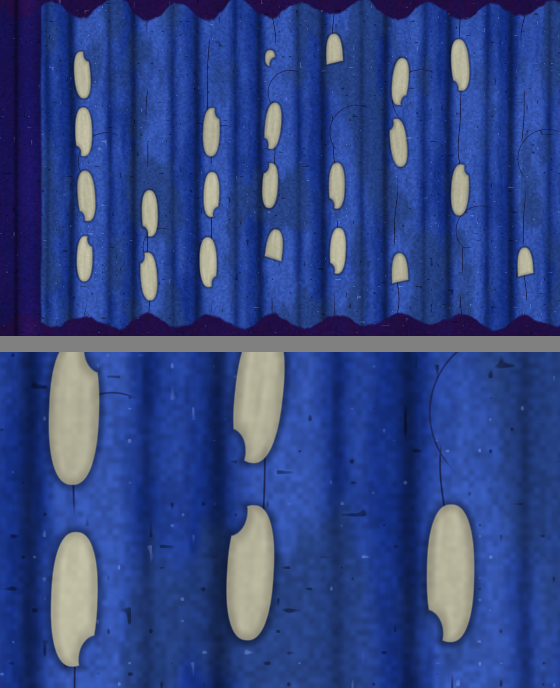
Top, the full canvas; bottom, a detail of the centre.
This texture is drawn by a Shadertoy shader. Its source:

```glsl
// Pale rice grains lying in the grooves of a blue corrugated tray with purple borders.
// A periodic ridge profile shades the tray, value noise weathers it, and a loop over
// grooves and rows places chipped or broken super-ellipse grains.

const vec3 DEEP_BLUE = vec3(0.08, 0.185, 0.51);
const vec3 LIT_BLUE = vec3(0.195, 0.32, 0.67);
const vec3 DULL_BLUE = vec3(0.14, 0.24, 0.47);
const vec3 PURPLE = vec3(0.08, 0.065, 0.30);
const vec3 PLUM = vec3(0.14, 0.05, 0.25);
const vec3 GRAIN = vec3(0.70, 0.69, 0.60);
const vec3 HAIR = vec3(0.09, 0.08, 0.22);
const float GROOVE_START = 0.25;
const float GROOVE_STEP = 0.187;
const float LEFT_BORDER = 0.122;
const int GROOVES = 8;
const int ROWS = 4;
const float ROW_START = 0.215;
const float ROW_STEP = 0.19;
const float GRAIN_SHARE = 0.76;
const vec2 GRAIN_HALF = vec2(0.0255, 0.074);
const float TAU = 6.28318;

float hash(vec2 p) {
    vec3 q = fract(vec3(p.xyx) * 0.1031);
    q += dot(q, q.yzx + 33.33);
    return fract((q.x + q.y) * q.z);
}

float noise(vec2 p) {
    vec2 i = floor(p), f = fract(p);
    f = f * f * (3.0 - 2.0 * f);
    return mix(mix(hash(i), hash(i + vec2(1, 0)), f.x),
               mix(hash(i + vec2(0, 1)), hash(i + vec2(1, 1)), f.x), f.y);
}

float fbm(vec2 p) {
    float sum = 0.0, amp = 0.5;
    for (int i = 0; i < 4; i++) {
        sum += amp * noise(p);
        p = p * 2.03 + 17.1;
        amp *= 0.5;
    }
    return sum / 0.9375;
}

float bump(float x, float center, float width) {
    float d = (x - center) / width;
    return exp(-d * d);
}

// Signed distance to a grain with one chipped corner, or a broken piece
float grainDistance(vec2 q, vec2 id) {
    float kind = hash(id + 31.7);
    float side = hash(id + 8.3) < 0.5 ? -1.0 : 1.0;
    float flip = hash(id + 12.9) < 0.6 ? -1.0 : 1.0;
    vec2 h = GRAIN_HALF * mix(0.9, 1.04, hash(id + 5.1));
    if (kind > 0.96) h *= vec2(0.62, 0.34);
    vec2 a = abs(q) / h + 1e-4;
    float k = pow(pow(a.x, 2.4) + pow(a.y, 2.4), 1.0 / 2.4);
    float d = (k - 1.0) / length(pow(a / k, vec2(1.4)) / h);
    vec2 corner = h * vec2(side * 1.05, flip * 0.88);
    d = max(d, 0.018 - length((q - corner) * vec2(1.0, 0.75)));
    if (kind < 0.2) d = max(d, dot(q, normalize(vec2(side * 0.2, flip))) - 0.014);
    return d;
}

// Blue corrugated surface with worn paint and purple borders
vec3 tray(vec2 uv, float px) {
    float bend = 0.008 * (noise(vec2(uv.x * 5.0, uv.y * 2.0)) - 0.5);
    float cell = (uv.x + bend - GROOVE_START) / GROOVE_STEP;
    float phase = fract(cell + 0.3) - 0.3;
    float cloud = fbm(uv * vec2(9.0, 4.5));
    float streak = fbm(uv * vec2(65.0, 14.0) + 40.0);
    float lit = smoothstep(-0.18, -0.02, phase) * (1.0 - smoothstep(0.26, 0.44, phase));
    lit += 0.55 * bump(phase, 0.55, 0.09) + 0.9 * (cloud - 0.5) + 0.7 * (streak - 0.5);
    vec3 col = mix(DEEP_BLUE, LIT_BLUE, clamp(lit, 0.0, 1.1));
    float worn = smoothstep(0.5, 0.68, fbm(uv * vec2(12.0, 5.0) + 70.0) + 0.12 * bump(phase, 0.43, 0.12));
    col = mix(col, DULL_BLUE, 0.75 * worn);
    float crease = bump(phase, -0.2, 0.055) + 0.5 * bump(phase, 0.42, 0.035);
    col *= 1.0 - 0.38 * crease;

    // Painted borders scallop with the ridges
    float wave = cos(TAU * phase), rag = fbm(uv * vec2(16.0, 7.0) + 9.0) - 0.5;
    float top = 1.0 - uv.y - (0.027 + 0.027 * wave + 0.05 * rag);
    float bottom = uv.y - (0.043 + 0.018 * wave + 0.04 * rag);
    float left = uv.x - LEFT_BORDER - 0.008 * rag;
    float ends = 1.0 - smoothstep(-px, 0.004 + px, min(top, bottom));
    float edge = 1.0 - smoothstep(-0.004, 0.005, left);
    vec3 paint = mix(PURPLE, PLUM, clamp(0.65 * ends + 0.7 * (streak - 0.4), 0.0, 1.0));
    paint *= 0.85 + 0.3 * cloud + 0.25 * bump(uv.x, 0.085, 0.025) - 0.4 * bump(uv.x, 0.048, 0.007);
    return mix(col, paint, max(ends, edge));
}

// Thin scratches along the grooves and a few curled fibres
float hairs(vec2 uv, float px) {
    float ink = 0.0, w = 0.0012 + 0.5 * px;
    for (int i = 0; i < GROOVES; i++) {
        float k = float(i);
        float x = GROOVE_START + GROOVE_STEP * k;
        float path = x + 0.022 * (noise(vec2(uv.y * 9.0, k * 7.0)) - 0.5);
        float broken = smoothstep(0.4, 0.65, noise(vec2(uv.y * 13.0, k + 50.0)));
        ink = max(ink, 0.75 * broken * (1.0 - smoothstep(0.0, w, abs(uv.x - path))));
        float r = mix(0.04, 0.1, hash(vec2(k, 3.0)));
        vec2 c = uv - vec2(x + r * 0.8, mix(0.2, 0.8, hash(vec2(k, 4.0))));
        float arc = smoothstep(0.1, 0.4, dot(normalize(c + 1e-5), vec2(-0.8, 0.6)));
        ink = max(ink, 0.6 * arc * (1.0 - smoothstep(0.0, w, abs(length(c) - r))));
    }
    return ink;
}

void mainImage(out vec4 fragColor, in vec2 fragCoord) {
    float px = 1.0 / iResolution.y;
    vec2 uv = fragCoord * px;
    vec3 col = mix(tray(uv, px), HAIR, hairs(uv, px));

    // Fine grit with sparse dark and pale specks
    float grit = noise(uv * 170.0), speck = noise(uv * 95.0 + 200.0);
    col *= 0.89 + 0.22 * grit;
    col *= 1.0 - 0.4 * smoothstep(0.91, 0.98, speck);
    col += 0.15 * smoothstep(0.07, 0.01, speck);

    // Rice grains
    for (int i = 0; i < GROOVES; i++) {
        for (int j = 0; j < ROWS; j++) {
            vec2 id = vec2(i, j);
            if (hash(id + 61.3) > GRAIN_SHARE) continue;
            vec2 center = vec2(GROOVE_START + GROOVE_STEP * id.x, ROW_START + ROW_STEP * id.y);
            center.x += 0.018 * (hash(id + 2.2) - 0.5);
            center.y += 0.09 * (hash(vec2(id.x, 90.0)) - 0.5) + 0.025 * (hash(id + 3.7) - 0.5);
            float tilt = 0.26 * (hash(id + 4.4) - 0.5);
            vec2 q = mat2(cos(tilt), sin(tilt), -sin(tilt), cos(tilt)) * (uv - center);
            float d = grainDistance(q, id);
            col *= 1.0 - 0.35 * (1.0 - smoothstep(0.0, 0.009, d));
            float shade = 0.86 + 0.17 * smoothstep(0.0, 0.012, -d);
            shade += 0.08 * (noise(q * vec2(170.0, 20.0) + id * 9.0) - 0.5);
            shade += 0.08 * (hash(id + 7.7) - 0.5) + 0.05 * (grit - 0.5);
            col = mix(col, GRAIN * shade, 1.0 - smoothstep(-px, px, d));
        }
    }
    fragColor = vec4(clamp(col, 0.0, 1.0), 1.0);
}
```
